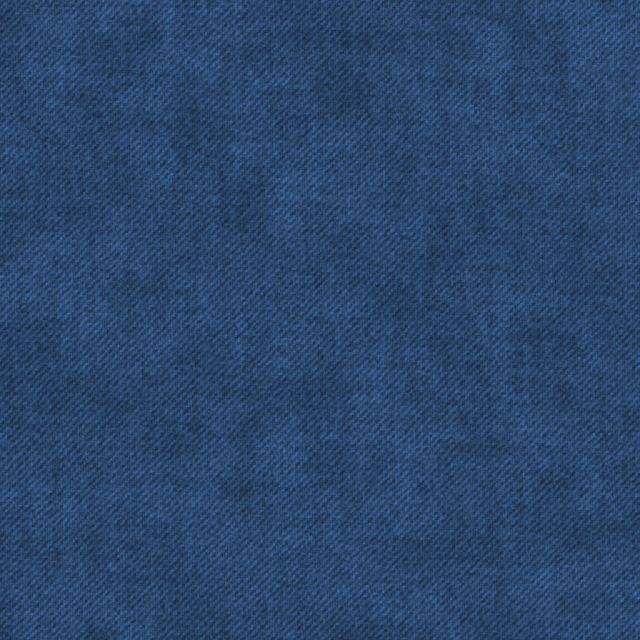
A WebGL 2 fragment shader for this texture:

```glsl
#version 300 es
precision highp float;

#define THREADS 256.0        // threads across the canvas
#define TWILL 3.0            // threads per diagonal repeat
#define RIDGE_DEPTH 0.17     // light and dark along the diagonals
#define YARN_VARIATION 0.32  // tone spread between single crossings
#define STREAK_DEPTH 0.10    // tone spread between whole threads
#define FIBRE_GRAIN 0.30     // fine fuzz on the yarn
#define CLOUD_DEPTH 0.34     // broad worn patches
#define WOBBLE 0.7           // thread drift, in threads
#define WARP_COLOR vec3(0.159, 0.266, 0.417)
#define WEFT_COLOR vec3(0.166, 0.262, 0.380)
#define SAMPLES 3            // antialiasing samples per axis

uniform vec2 u_resolution;
out vec4 fragColor;

const float TAU = 6.28318;

// Integer hash of a lattice cell, 0 to 1
float hash(vec2 cell) {
    uvec2 q = uvec2(ivec2(cell)) * uvec2(1597u, 3812u) + uvec2(7919u, 104729u);
    uint n = (q.x ^ (q.y * 40503u)) * 747796u + 28915u;
    n = ((n >> ((n >> 28u) + 4u)) ^ n) * 277803u;
    n = (n ^ (n >> 15u)) * 73244u + n;
    n ^= n >> 13u;
    return float(n & 65535u) / 65535.0;
}

float valueNoise(vec2 p) {
    vec2 cell = floor(p), f = fract(p);
    f = f * f * (3.0 - 2.0 * f);
    float bottom = mix(hash(cell), hash(cell + vec2(1, 0)), f.x);
    float top = mix(hash(cell + vec2(0, 1)), hash(cell + vec2(1, 1)), f.x);
    return mix(bottom, top, f.y);
}

// Sum of octaves, centred on zero
float clouds(vec2 p) {
    float sum = 0.0, weight = 0.5;
    for (int i = 0; i < 4; i++) {
        sum += weight * (valueNoise(p) - 0.5);
        p = mat2(1.6, 1.2, -1.2, 1.6) * p + 17.3;
        weight *= 0.6;
    }
    return sum;
}

// Colour of the weave at a point measured in threads
vec3 weave(vec2 p) {
    vec2 cell = floor(p), local = fract(p) - 0.5;
    bool weftOnTop = mod(cell.x - cell.y, TWILL) < 0.5;

    // Rounded yarn, with its length across or along the canvas
    float across = weftOnTop ? local.y : local.x;
    float roundness = 0.10 - 0.8 * across * across;

    // Slanted ridges, brightest beside the weft crossing
    float ridge = cos(TAU * (p.x - p.y - 2.25) / TWILL);

    float thread = weftOnTop ? hash(vec2(cell.y, 911.0)) : hash(vec2(cell.x, 353.0));
    float yarn = hash(cell + 57.0);
    float fibre = valueNoise(p * 2.0 + 401.0);

    float tone = 1.0 + RIDGE_DEPTH * ridge + roundness
        + YARN_VARIATION * (yarn - 0.5)
        + STREAK_DEPTH * (thread - 0.5)
        + FIBRE_GRAIN * (fibre - 0.5);
    return (weftOnTop ? WEFT_COLOR : WARP_COLOR) * tone;
}

void main() {
    float scale = min(u_resolution.x, u_resolution.y);
    vec2 uv = gl_FragCoord.xy / scale;

    // Slow drift of the threads
    vec2 drift = WOBBLE * (vec2(valueNoise(uv * 23.0 + 71.0),
                                valueNoise(uv * 23.0 + 193.0)) - 0.5);

    // Box filter over one pixel
    vec3 cloth = vec3(0.0);
    for (int j = 0; j < SAMPLES; j++) {
        for (int i = 0; i < SAMPLES; i++) {
            vec2 offset = (vec2(i, j) + 0.5) / float(SAMPLES) - 0.5;
            cloth += weave((uv + offset / scale) * THREADS + drift + 8.0);
        }
    }
    cloth /= float(SAMPLES * SAMPLES);

    // Worn patches and faint upright and level slubs
    float wear = CLOUD_DEPTH * clouds(uv * 13.0 + 29.0);
    wear += 0.08 * (valueNoise(uv * vec2(85.0, 9.0) + 131.0) - 0.5);
    wear += 0.08 * (valueNoise(uv * vec2(11.0, 110.0) + 277.0) - 0.5);

    fragColor = vec4(clamp(cloth * (1.0 + wear), 0.0, 1.0), 1.0);
}
```
